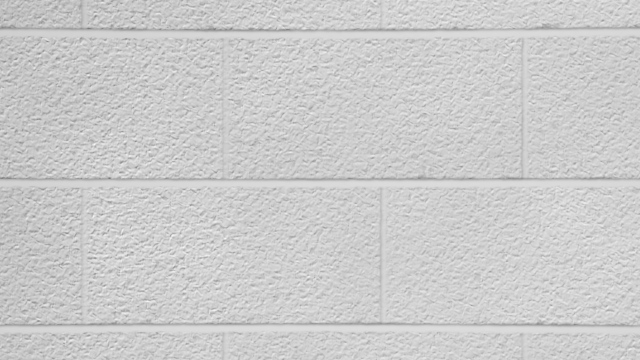
Reproduce this texture procedurally as a Shadertoy shader.

```glsl
float hash(vec2 p) {
    return fract(sin(dot(p, vec2(127.1, 311.7))) * 43758.5453);
}

float noise(vec2 p) {
    vec2 cell = floor(p), f = fract(p);
    f = f * f * (3.0 - 2.0 * f);
    return mix(mix(hash(cell), hash(cell + vec2(1, 0)), f.x),
               mix(hash(cell + vec2(0, 1)), hash(cell + vec2(1, 1)), f.x), f.y);
}

// Height of the rough painted block face
float relief(vec2 p) {
    p += 0.006 * vec2(noise(p * 75.0), noise(p * 75.0 + 31.0));
    vec2 turned = mat2(0.8, 0.6, -0.6, 0.8) * p;
    return 0.6 * noise(p * vec2(105, 130)) + 0.4 * noise(turned * 190.0 + 7.0);
}

// Soft-edged strip between two coordinates
float strip(float x, float low, float high, float soft) {
    return smoothstep(low - soft, low + soft, x) * (1.0 - smoothstep(high - soft, high + soft, x));
}

void mainImage(out vec4 fragColor, in vec2 fragCoord) {
    vec2 p = fragCoord / iResolution.y;
    float soft = 0.0015 + 0.5 / iResolution.y;
    float broad = 0.6 * noise(p * 2.5 + 4.0) + 0.4 * noise(p * 7.0);
    float ragged = 0.6 * noise(p * vec2(45, 40)) + 0.4 * noise(p * 110.0) - 0.5;

    // Courses, slightly bowed and unevenly spaced
    float bow = 0.014 * sin(p.x * 1.8 + 0.1) * (p.y - 0.4);
    float course = (p.y - 0.495 + bow) / 0.413;
    course -= 0.0145 * course * course;
    float row = floor(course);
    float dy = (course - round(course)) * 0.413;

    // Running bond with a small shift in each row
    float start = mix(0.63, 0.232, mod(row, 2.0)) + 0.008 * (hash(vec2(row, 3)) - 0.5);
    float along = (p.x - start) / 0.831;
    vec2 block = vec2(floor(along), row);
    float dx = (along - round(along)) * 0.831 + 0.005 * ragged;
    float jointTone = hash(vec2(round(along), row) + 9.0);

    // Mortar masks: the upper edge is crisp, the lower lip is worn
    float lip = -0.013 + 0.008 * ragged;
    float bed = smoothstep(lip - 0.005, lip + 0.004, dy) * (1.0 - smoothstep(0.006, 0.010, dy));
    float head = strip(dx, -0.009, 0.009, 0.0045) * (0.75 + 0.25 * jointTone);
    float mortar = max(bed, head);

    // Rough face lit from above, with darker pits
    float height = relief(p);
    float slope = height - relief(p + vec2(-0.0015, 0.004));
    float coarse = mix(1.2, 0.85, smoothstep(0.0, 1.3, p.x)) * (0.8 + 0.4 * broad);
    float grain = 0.20 * slope - 0.07 * max(0.0, -slope) - 0.05 * smoothstep(0.38, 0.15, height);
    float shade = 0.809 + 0.05 * (broad - 0.5) + 0.014 * (hash(block) - 0.5);
    shade += grain * coarse * (1.0 - 0.85 * mortar);

    // Upright joints: faint smooth strip, shaded on its left flank
    float flank = exp(-pow((dx + 0.007) / 0.0035, 2.0));
    float flare = exp(-pow((dx - 0.004) / 0.005, 2.0));
    shade += head * (0.022 * flare - 0.002);
    shade -= flank * (0.03 + 0.035 * jointTone) * (0.6 + 0.8 * noise(p * 25.0)) * (1.0 - bed);

    // Bed joints brighten downward out of the shadow
    float bedTone = mix(0.856, 0.825, smoothstep(-0.004, 0.007, dy)) + 0.012 * ragged;
    shade = mix(shade, bedTone, 0.9 * bed);

    // Continuous shadow under each course, uneven in depth
    float wear = noise(vec2(p.x * 14.0, round(course) * 5.0));
    float edge = dy - 0.0085 - 0.0025 * ragged;
    float width = edge > 0.0 ? 0.0028 + 0.002 * wear : 0.0042;
    shade -= (0.12 + 0.08 * wear) * exp(-edge * edge / (width * width));
    float lower = (dy - lip + 0.006) / 0.003;
    shade -= 0.035 * wear * exp(-lower * lower);

    // Scattered chips along the block edges
    float chip = smoothstep(0.84, 0.96, noise(vec2(p.x * 22.0, round(course) * 7.0 + 2.0)));
    shade -= 0.10 * chip * strip(dy, 0.010, 0.022, 0.003) * smoothstep(0.4, 0.7, noise(p * 90.0));

    // Gentle falloff toward the sides and the upper left
    float side = p.x * iResolution.y / iResolution.x - 0.55;
    shade += 0.012 - 0.09 * side * side - 0.025 * smoothstep(0.5, -0.5, side) * p.y;
    fragColor = vec4(vec3(clamp(shade, 0.0, 1.0)), 1.0);
}
```
